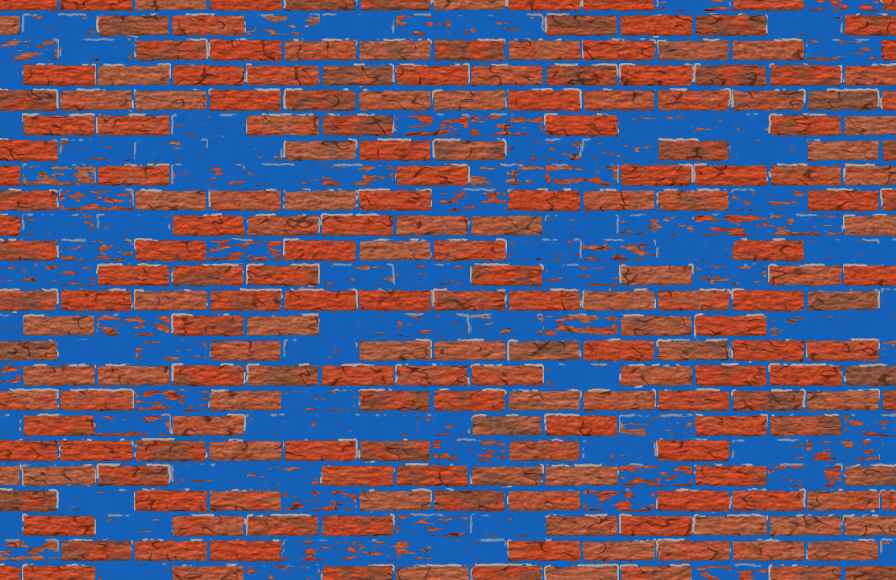
This texture is drawn by a Shadertoy shader. Its source:

```glsl
// Running-bond brick wall under blue paint: rough red bricks with pale mortar
// crumbs along their edges; some bricks are painted over and flaking.
// Each cell is a noisy rounded box, shaded by gradient-noise relief and creases.

const vec2  REPEATS     = vec2(12.0, 23.18);  // bricks across, courses down
const vec2  SHIFT       = vec2(0.29, -0.48);  // phase of the brick grid
const float CELL_RATIO  = 2.97;               // cell width over course height
const vec2  HALF_BRICK  = vec2(1.415, 0.40);  // in course heights
const float CORNER      = 0.06;
const float EDGE_ROUGH  = 0.045;
const float CRUMB_WIDTH = 0.085;
const float PAINTED     = 0.29;               // share of painted bricks
const float RELIEF      = 0.55;
const float CREASE_DARK = 0.42;

const vec3 PAINT  = vec3(0.085, 0.38, 0.715);
const vec3 RED    = vec3(0.71, 0.27, 0.155);
const vec3 CLAY   = vec3(0.64, 0.355, 0.25);
const vec3 BROWN  = vec3(0.47, 0.30, 0.23);
const vec3 MORTAR = vec3(0.76, 0.64, 0.57);

vec2 hash2(vec2 p) {
    vec3 a = fract(p.xyx * vec3(0.1031, 0.1030, 0.0973));
    a += dot(a, a.yzx + 33.33);
    return fract((a.xx + a.yz) * a.zy);
}

float cornerSlope(vec2 cell, vec2 offset) {
    float angle = 6.2832 * hash2(cell + 71.0).x;
    return dot(vec2(cos(angle), sin(angle)), offset);
}

// Gradient noise, roughly -1 to 1
float noise(vec2 p) {
    vec2 i = floor(p), f = fract(p), e = vec2(1.0, 0.0);
    vec2 u = f * f * f * (f * (f * 6.0 - 15.0) + 10.0);
    float a = mix(cornerSlope(i, f), cornerSlope(i + e.xy, f - e.xy), u.x);
    float b = mix(cornerSlope(i + e.yx, f - e.yx), cornerSlope(i + 1.0, f - 1.0), u.x);
    return 1.4 * mix(a, b, u.y);
}

float fbm(vec2 p) {
    float sum = 0.0, gain = 0.55;
    for (int i = 0; i < 3; i++) {
        sum += gain * noise(p);
        p = p * 2.03 + 19.7;
        gain *= 0.5;
    }
    return sum;
}

float roundedBox(vec2 p, vec2 halfSize, float radius) {
    vec2 q = abs(p) - halfSize + radius;
    return length(max(q, 0.0)) + min(max(q.x, q.y), 0.0) - radius;
}

// Fired clay surface: tone, lit relief and slanting creases
vec3 brickColor(vec2 s, vec2 rnd, float y) {
    float tone = rnd.x + 0.45 * fbm(s * vec2(0.8, 1.6));
    vec3 color = mix(RED, CLAY, smoothstep(0.25, 0.95, tone));
    float soot = smoothstep(0.6, 1.1, rnd.y + 0.5 * noise(s * vec2(0.9, 1.5) + 5.0));
    color = mix(color, BROWN, 0.75 * soot);

    vec2 grain = vec2(1.8, 4.0);
    float slope = fbm(s * grain) - fbm((s - vec2(0.03, 0.07)) * grain);
    color *= 1.0 + RELIEF * slope + 0.12 * noise(s * vec2(6.0, 9.0));

    vec2 slant = vec2(s.x + s.y, s.y * 2.2 - s.x * 0.7 + 0.4 * noise(s * 2.0));
    float crease = 1.0 - smoothstep(0.0, 0.16, abs(noise(slant)));
    crease *= smoothstep(0.0, 0.4, noise(s * 1.3 + 31.0));
    color *= 1.0 - CREASE_DARK * crease;
    return color * (1.0 - 0.22 * smoothstep(0.24, 0.40, y));
}

void mainImage(out vec4 fragColor, in vec2 fragCoord) {
    vec2 uv = fragCoord / iResolution.xy;
    float px = REPEATS.y / iResolution.y;

    // Grid, counted downward, every other course shifted by half a brick
    vec2 grid = vec2(uv.x, 1.0 - uv.y) * REPEATS - SHIFT;
    float course = floor(grid.y);
    grid.x -= 0.5 * (1.0 - mod(course, 2.0));
    vec2 id = floor(grid);
    vec2 stretch = vec2(CELL_RATIO, 1.0);
    vec2 p = (fract(grid) - 0.5) * stretch;
    vec2 rnd = hash2(id + 13.0), vary = hash2(id + 47.0);
    vec2 s = grid * stretch + 23.0 * rnd;

    // Brick outline with slight tilt, size change and chipped edges
    p.y += 0.025 * (vary.x - 0.5) * p.x;
    vec2 halfSize = HALF_BRICK - vec2(0.05, 0.03) * (vary.yx - 0.35);
    float d = roundedBox(p, halfSize, CORNER);
    d += EDGE_ROUGH * noise(s * 3.0) + 0.5 * EDGE_ROUGH * noise(s * 8.0);
    float brick = smoothstep(px, -px, d * 1.6);

    // Painted bricks keep only flakes, mostly close to their edges
    float painted = step(rnd.x + 0.5 * noise(id * 0.37 + 3.3), PAINTED);
    float flake = noise(s * vec2(1.3, 4.0)) + 0.5 * noise(s * vec2(4.0, 9.0));
    flake += 0.25 * smoothstep(-0.25, 0.0, d) - mix(0.12, 0.9, vary.y);
    brick *= mix(1.0, smoothstep(-0.1, 0.1, flake), painted);

    // Pale mortar crumbs, strongest along the top and sides
    float gate = noise(s * vec2(0.9, 0.6) + 9.0) + 0.35 * noise(s * 4.0);
    gate -= 0.15 + 0.6 * smoothstep(0.2, 0.4, p.y) + 0.1 * painted;
    float rim = smoothstep(px, -px, abs(d - 0.5 * CRUMB_WIDTH) - 0.5 * CRUMB_WIDTH);
    float crumbs = rim * smoothstep(-0.08, 0.12, gate);

    vec3 color = PAINT * (1.0 + 0.03 * noise(s * 2.0));
    color = mix(color, brickColor(s, vary, p.y), brick);
    color = mix(color, MORTAR, crumbs * (1.0 - 0.3 * painted));
    fragColor = vec4(clamp(color, 0.0, 1.0), 1.0);
}
```
